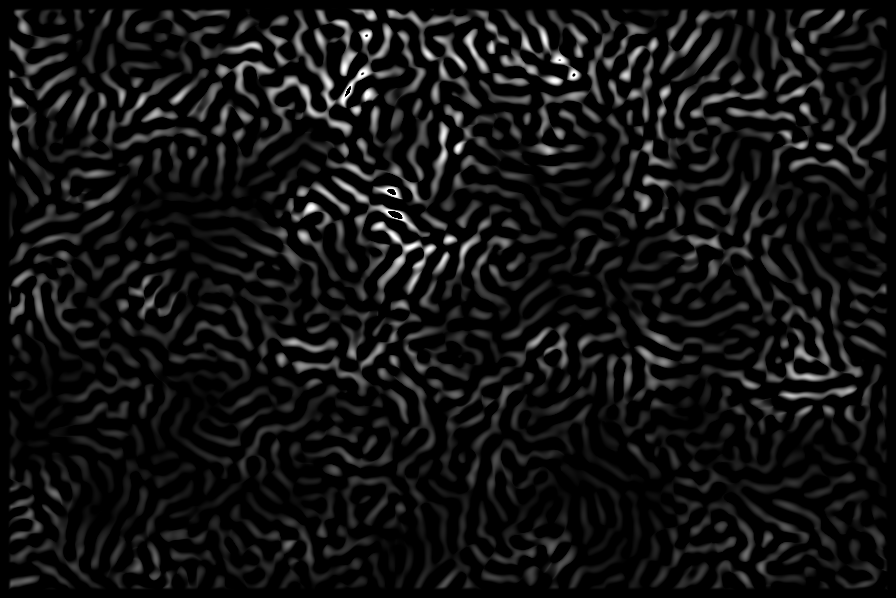
Reproduce this pattern procedurally as a WebGL 1 fragment shader.

```glsl
precision highp float;
// Glowing grey worm lines on black: soft, curling ridges of band-limited noise.
// Scattered wave packets follow a winding flow and sum to a complex wave; its
// crests are lit by patchy noise, bright above a ragged horizon and faint below.

uniform vec2 u_resolution;

const float TAU = 6.2831853;
const float CELL_SIZE = 0.055;      // packet cell, in canvas heights
const float WAVES_PER_CELL = 1.7;   // sets the spacing of the lines
const int PACKETS = 3;              // wave packets in each cell
const float FRAME = 0.016;          // width of the black border

vec3 hash3(vec2 p) {
  vec3 q = fract(vec3(p.xyx) * vec3(0.1031, 0.1030, 0.0973));
  q += dot(q, q.yxz + 33.33);
  return fract((q.xxy + q.yzz) * q.zyx);
}

float valueNoise(vec2 p) {
  vec2 i = floor(p);
  vec2 f = fract(p);
  f = f * f * (3.0 - 2.0 * f);
  float low = mix(hash3(i).x, hash3(i + vec2(1.0, 0.0)).x, f.x);
  float high = mix(hash3(i + vec2(0.0, 1.0)).x, hash3(i + vec2(1.0, 1.0)).x, f.x);
  return mix(low, high, f.y);
}

// Complex sum of windowed waves from the 3x3 neighbouring cells.
vec2 packetSum(vec2 p) {
  vec2 home = floor(p);
  vec2 total = vec2(0.0);
  for (int y = -1; y <= 1; y++) {
    for (int x = -1; x <= 1; x++) {
      vec2 cell = home + vec2(float(x), float(y));
      float flow = 12.0 * valueNoise(cell * 0.4 + 41.0);
      for (int k = 0; k < PACKETS; k++) {
        vec2 seed = cell + 57.0 + 131.0 * float(k);
        vec3 rnd = hash3(seed);
        vec2 d = p - cell - rnd.xy;
        float window = max(1.0 - dot(d, d), 0.0);
        float angle = flow + 1.2 * (hash3(seed + 719.0).x - 0.5);
        vec2 dir = vec2(cos(angle), sin(angle));
        float phase = TAU * (WAVES_PER_CELL * dot(dir, d) + rnd.z);
        total += window * window * vec2(cos(phase), sin(phase));
      }
    }
  }
  return total;
}

// Crest height with the packet strength evened out, black in the troughs.
float wormLines(vec2 p) {
  vec2 wave = packetSum(p / CELL_SIZE);
  float crest = wave.x / pow(length(wave) + 0.001, 0.6);
  return pow(max(crest, 0.0), 1.25);
}

// 0 below the horizon, 1 above; the horizon slopes and dips near the middle.
float aboveHorizon(vec2 p) {
  float offset = (p.x - 0.82) / 0.15;
  float horizon = 0.41 - 0.07 * p.x - 0.2 * exp(-offset * offset);
  horizon += 0.06 * (valueNoise(p * 11.0 + 5.0) - 0.5);
  return smoothstep(-0.025, 0.025, p.y - horizon);
}

// Log-normal patches of light: broad regions times single strokes.
float patchLight(vec2 p) {
  float region = valueNoise(p * 4.5 + 29.0) - 0.5;
  float stroke = valueNoise(p * 12.0 + 83.0) - 0.5;
  return exp(1.2 * region + 2.0 * stroke);
}

// Overexposed crests turn into hollow outlines.
float hollowPeaks(float v) {
  return min(v, 1.0) * (1.0 - smoothstep(1.12, 1.2, v));
}

float frameMask(vec2 p, vec2 size) {
  vec2 inset = min(p, size - p);
  return smoothstep(FRAME - 0.003, FRAME + 0.004, min(inset.x, inset.y));
}

void main() {
  vec2 p = gl_FragCoord.xy / u_resolution.y;
  vec2 size = vec2(u_resolution.x / u_resolution.y, 1.0);

  // Brightness: faint ground, lively upper part, strongest at the top left.
  float corner = smoothstep(0.6, 1.0, p.y) * smoothstep(0.9, 0.2, p.x);
  float sky = 0.29 + 0.2 * corner;
  float light = mix(0.115, sky, aboveHorizon(p)) * patchLight(p);

  float grey = hollowPeaks(wormLines(p) * light) * frameMask(p, size);
  gl_FragColor = vec4(vec3(grey), 1.0);
}
```
